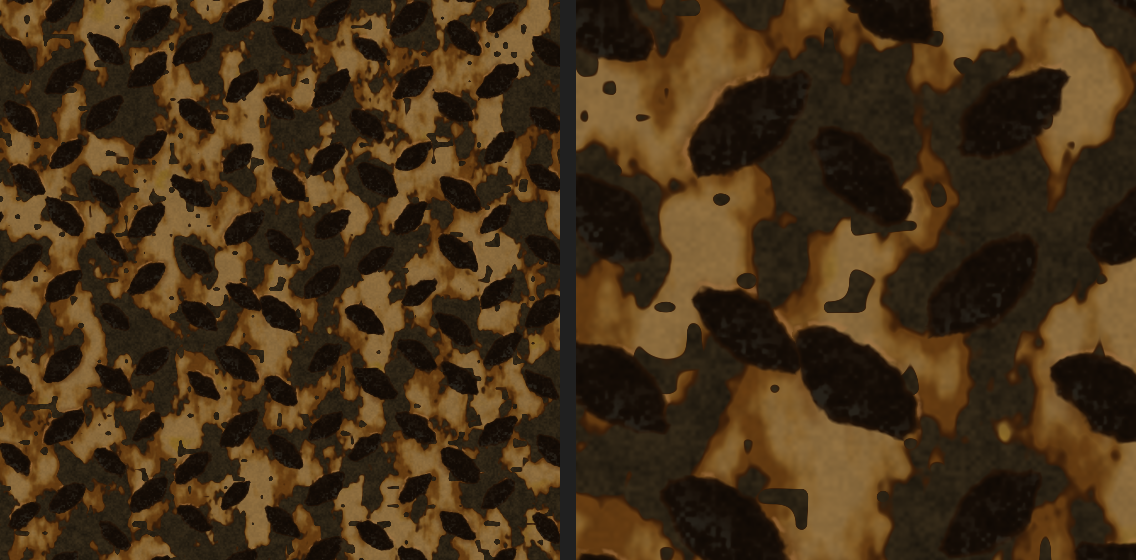
Left, the full canvas; right, a detail of the centre.
A WebGL 1 fragment shader for this texture:

```glsl
precision highp float;
uniform vec2 u_resolution;

const vec3 PAINT = vec3(0.54, 0.415, 0.235);
const vec3 OCHRE = vec3(0.50, 0.35, 0.14);
const vec3 YELLOW = vec3(0.52, 0.39, 0.08);
const vec3 RUST = vec3(0.37, 0.21, 0.055);
const vec3 DEEP_RUST = vec3(0.22, 0.11, 0.03);
const vec3 SCALE = vec3(0.165, 0.13, 0.075);
const vec3 STEEL = vec3(0.08, 0.048, 0.022);
const vec3 GLINT = vec3(0.18, 0.175, 0.145);
const vec3 LIP = vec3(0.64, 0.45, 0.26);

const vec2 CELL = vec2(0.078, 0.122);
const vec2 TREAD = vec2(0.047, 0.0215);  // half length, half width
const float TILT = 0.72;
const float JITTER = 0.32;
const float FLIP_CHANCE = 0.14;
const float EDGE = 0.0013;
const float FLAKE_LEVEL = 0.575;
const vec2 FLAKE_FREQ = vec2(24.0, 18.0);

float hash(vec2 p) {
  vec3 q = fract(p.xyx * 0.1031);
  q += dot(q, q.yzx + 33.33);
  return fract((q.x + q.y) * q.z);
}

float noise(vec2 p) {
  vec2 i = floor(p), f = fract(p);
  f = f * f * (3.0 - 2.0 * f);
  float low = mix(hash(i), hash(i + vec2(1.0, 0.0)), f.x);
  float high = mix(hash(i + vec2(0.0, 1.0)), hash(i + 1.0), f.x);
  return mix(low, high, f.y);
}

float fbm(vec2 p) {
  float sum = 0.0, amp = 0.5;
  for (int i = 0; i < 4; i++) {
    sum += amp * noise(p);
    p = mat2(1.6, 1.2, -1.2, 1.6) * p + 17.3;
    amp *= 0.5;
  }
  return sum / 0.9375;
}

// Nearest raised tread: x = distance, yz = position along and across it
vec3 nearestTread(vec2 p) {
  vec3 best = vec3(1.0, 0.0, 0.0);
  float column = floor(p.x / CELL.x);
  for (int i = -1; i <= 1; i++) {
    float cx = column + float(i);
    float odd = mod(cx, 2.0);
    float row = floor(p.y / CELL.y - 0.5 * odd);
    for (int j = -1; j <= 1; j++) {
      vec2 id = vec2(cx, row + float(j)) + 40.0;
      vec2 shift = vec2(hash(id + 3.1), hash(id + 8.7)) - 0.5;
      vec2 center = (id - 39.5 + vec2(0.0, 0.5 * odd) + JITTER * shift) * CELL;
      float side = odd * 2.0 - 1.0;
      side *= hash(id + 21.3) < FLIP_CHANCE ? -1.0 : 1.0;
      float angle = side * (TILT + 0.2 * (hash(id + 5.9) - 0.5));
      float c = cos(angle), s = sin(angle);
      vec2 q = p - center;
      q = vec2(c * q.x + s * q.y, c * q.y - s * q.x);
      vec2 size = TREAD * mix(0.78, 1.1, hash(id + 13.7));
      float bulge = 1.0 - q.x * q.x / (size.x * size.x);
      float d = max(0.85 * (abs(q.y) - size.y * bulge), abs(q.x) - 0.9 * size.x);
      if (d < best.x) best = vec3(d, q);
    }
  }
  return best;
}

void main() {
  vec2 p = gl_FragCoord.xy / u_resolution.y;
  float grain = noise(p * 330.0);
  float mottle = fbm(p * 90.0);
  vec2 ragged = vec2(fbm(p * 55.0), fbm(p * 55.0 + 31.0)) - 0.5;
  vec3 tread = nearestTread(p + 0.012 * ragged);
  float d = tread.x;

  // Corroded flakes gather around treads, with small loose spots
  float flake = fbm(p * FLAKE_FREQ + 5.0) - FLAKE_LEVEL;
  flake += 0.14 * (noise(p * 5.0 + 2.0) - 0.5);
  flake += 0.06 * smoothstep(0.03, 0.0, d);
  float spot = noise(p * 62.0 + 9.0) - 0.9 + 0.1 * noise(p * 9.0);
  float flakeMask = smoothstep(-0.012, 0.012, max(flake, spot));
  float treadMask = smoothstep(EDGE, -EDGE, d);

  // Weathered paint and vertical rust runs
  float run = fbm(vec2(p.x * 36.0, p.y * 8.0));
  vec3 color = mix(PAINT, YELLOW, 0.6 * smoothstep(0.68, 0.8, fbm(p * 15.0 + 60.0)));
  float stain = flake + 0.45 * (run - 0.5);
  color = mix(color, OCHRE, smoothstep(-0.22, -0.06, stain));
  float halo = smoothstep(-0.12, 0.0, stain);
  halo = max(halo, 0.75 * smoothstep(0.011, 0.0, d) * smoothstep(0.35, 0.6, run));
  color = mix(color, RUST, 0.9 * halo);
  color = mix(color, DEEP_RUST, 0.7 * smoothstep(-0.035, 0.0, flake));
  color *= 0.9 + 0.12 * mottle + 0.08 * grain;

  // Bright paint lip on the upper side of each tread
  float lip = smoothstep(0.0, 0.0015, d) * smoothstep(0.005, 0.002, d);
  lip *= smoothstep(0.0, 0.008, tread.z) * smoothstep(0.4, 0.6, mottle);
  color = mix(color, LIP, 0.55 * lip);

  // Dark scale in the flakes
  vec3 scale = SCALE * (0.55 + 0.55 * mottle + 0.35 * grain);
  scale = mix(DEEP_RUST, scale, smoothstep(0.0, 0.03, max(flake, spot)));
  color = mix(color, scale, flakeMask);

  // Worn steel treads with a brown rim and cool flecks on the lower face
  vec3 steel = STEEL * (0.6 + 0.5 * mottle + 0.35 * grain);
  float lower = smoothstep(0.008, -0.012, tread.z);
  float fleck = smoothstep(0.5, 0.75, mottle * 0.6 + grain * 0.4);
  steel = mix(steel, GLINT, fleck * mix(0.15, 0.6, lower));
  steel = mix(steel, DEEP_RUST, 0.45 * smoothstep(-0.004, 0.0, d));
  color = mix(color, steel, treadMask);

  gl_FragColor = vec4(color, 1.0);
}
```
